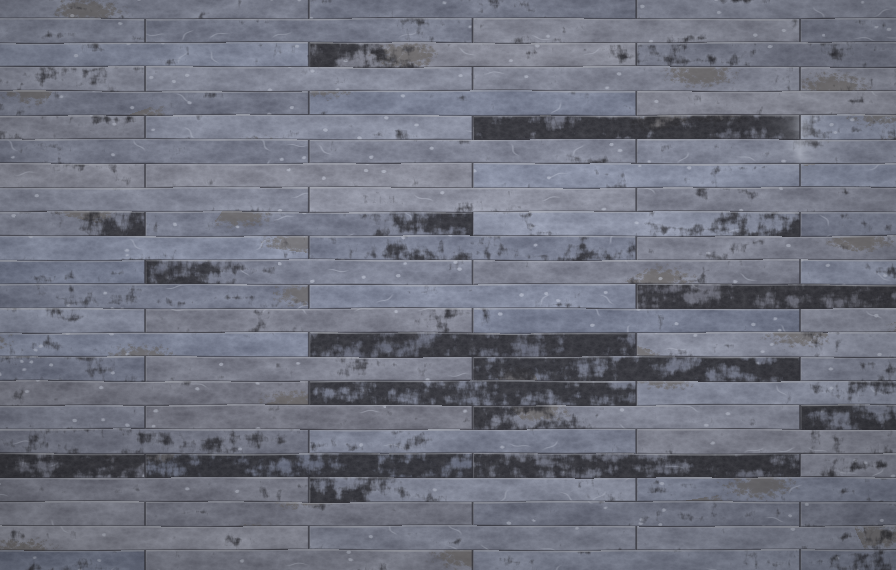
This texture is drawn by a WebGL 2 fragment shader. Its source:

```glsl
#version 300 es
precision highp float; precision highp int;
// Wall of long, thin slate bricks in half-offset courses with fine joints.
// Each brick gets a hashed tone; cellular noise adds mottling, soot stains,
// ochre patches, pale chips and scratches under a soft, uneven light.

#define COURSES 23.59       // courses over the canvas height
#define BRICK_LENGTH 0.5745 // in canvas heights
#define JOINT 0.0011        // half width of a joint
#define TONE_SPREAD 0.55    // variation between bricks
#define MOTTLE 0.55         // variation within a brick
#define SOOT_DEPTH 0.88
#define VIGNETTE 0.13

uniform vec2 u_resolution;
out vec4 fragColor;

const vec3 SLATE_DARK = vec3(0.42, 0.435, 0.495);
const vec3 SLATE_LIGHT = vec3(0.59, 0.61, 0.675);
const vec3 SOOT = vec3(0.19, 0.19, 0.21);
const vec3 OCHRE = vec3(0.41, 0.39, 0.37);
const vec3 MORTAR = vec3(0.66, 0.67, 0.70);
const vec3 GAP = vec3(0.21, 0.21, 0.24);
const vec3 CHALK = vec3(0.76, 0.78, 0.83);

vec3 hash(vec2 cell) {
  uvec3 v = uvec3(ivec3(floor(cell), 7)) * 1664525u + 1013904223u;
  v.x += v.y * v.z; v.y += v.z * v.x; v.z += v.x * v.y;
  v ^= v >> 16u;
  v.x += v.y * v.z; v.y += v.z * v.x; v.z += v.x * v.y;
  return vec3(v) / 4294967295.0;
}

// Cellular noise: distance to the nearest point, and two random values of it.
vec3 cells(vec2 p) {
  vec3 nearest = vec3(9.0, 0.0, 0.0);
  for (int j = -1; j <= 1; j++)
    for (int i = -1; i <= 1; i++) {
      vec2 cell = floor(p) + vec2(i, j);
      vec3 h = hash(cell);
      float d = length(cell + h.xy - p);
      if (d < nearest.x) nearest = vec3(d, h.z, fract(h.x * 17.0 + h.y * 5.0));
    }
  return nearest;
}

// Layered cellular noise, centred on zero.
float grain(vec2 p) {
  float sum = 0.0, weight = 0.5;
  for (int i = 0; i < 4; i++) {
    sum += weight * cells(p).x;
    p = mat2(1.6, 1.2, -1.2, 1.6) * p + 3.7;
    weight *= 0.55;
  }
  return (sum - 0.45) * 2.4;
}

// Sparse short strokes, one random segment in some grid cells.
float scratches(vec2 p, float blur) {
  vec3 h = hash(p);
  vec2 d = fract(p) - 0.5;
  float angle = (h.x - 0.5) * 2.4;
  vec2 along = vec2(cos(angle), sin(angle));
  float bend = 0.05 * sin(dot(d, along) * 9.0 + h.y * 6.0);
  float across = abs(dot(d, vec2(-along.y, along.x)) + bend);
  float span = 1.0 - smoothstep(0.15, 0.4, abs(dot(d, along)));
  return step(0.86, h.z) * span * (1.0 - smoothstep(0.0, 0.025 + blur, across));
}

// Amount of soot on a brick: a band, a cluster, and regularly spaced strays.
float sootAmount(vec2 id, vec2 centre, float along, float chance) {
  float amount = chance > 0.88 ? 0.25 : 0.0;
  float fromLeft = 0.98 - 2.1 * along;
  float fromRight = 0.85 - 2.0 * (1.0 - along);
  if (id.x == 1.0 && mod(id.y, 9.0) == 2.0) amount = max(amount, fromLeft);
  if (id.x > 1.0 && id.y == 17.0) amount = max(amount, fromLeft);
  if (id.y == 9.0) amount = max(amount, fromRight);
  bool stray = id.x == 2.0 && mod(id.y, 7.0) == 5.0;
  bool band = id.y == 19.0 && centre.x < 1.4;
  bool cluster = length((centre - vec2(0.93, 0.351)) * vec2(1.0, 2.0)) < 0.22;
  return stray || band || cluster ? 0.87 : amount;
}

void main() {
  vec2 p = gl_FragCoord.xy / u_resolution.y;
  float px = 1.0 / u_resolution.y;
  float aspect = u_resolution.x / u_resolution.y;

  // Courses count downward; their edges waver slightly.
  float course = (1.0 - p.y) * COURSES + 0.23;
  float edge = floor(course + 0.5);
  float waver = sin(p.x * 7.0 + edge * 2.1) + 0.6 * sin(p.x * 23.0 + edge * 4.7);
  course += 0.025 * waver * abs(2.0 * fract(course) - 1.0);
  float row = floor(course);
  float u = p.x / BRICK_LENGTH + 0.057 + 0.5 * mod(row, 2.0);
  vec2 id = vec2(floor(u), row);
  vec2 local = vec2(fract(u), fract(course));
  vec2 centre = p + (vec2(0.5) - local) * vec2(BRICK_LENGTH, -1.0 / COURSES);
  vec3 h = hash(id + 40.0);
  vec2 q = p + h.xy * 9.0;

  // Slate face
  float cloud = grain(q * vec2(9.0, 24.0));
  float fine = grain(q * vec2(75.0, 100.0));
  float tone = 0.5 + TONE_SPREAD * (h.x - 0.5) + MOTTLE * cloud + 0.22 * fine;
  vec3 color = mix(SLATE_DARK, SLATE_LIGHT, tone);
  color += (h.y - 0.5) * vec3(-0.02, 0.0, 0.03);

  // Ochre patches, chalky chips and scratches
  vec3 patchCell = cells(q * vec2(8.0, 20.0));
  float ochre = step(0.93, patchCell.y) * (1.0 - smoothstep(0.2, 0.5, patchCell.x + 0.3 * fine));
  color = mix(color, OCHRE, 0.6 * ochre);
  vec3 chip = cells(q * vec2(48.0, 65.0));
  float chalk = step(0.955, chip.y) * (1.0 - smoothstep(0.08, 0.25, chip.x + 0.1 * fine));
  chalk += 0.6 * scratches(q * vec2(18.0, 28.0), 18.0 * px);
  color = mix(color, CHALK, 0.55 * min(chalk, 1.0));

  // Soot, worn through in places, and damp toward the lower right
  float amount = sootAmount(id, centre, local.x, h.z);
  amount += 0.3 * smoothstep(aspect - 0.22, aspect, p.x) * (1.0 - smoothstep(0.3, 0.5, p.y));
  float wear = 0.75 * cloud + 0.45 * grain(q * vec2(48.0, 22.0));
  float soot = smoothstep(-0.22, 0.38, amount - 0.5 + wear);
  color = mix(color, SOOT + 0.05 * fine, SOOT_DEPTH * soot);

  // Lime bloom beside an upper joint
  float bloom = exp(-abs(p.x - 1.404) * 50.0) * smoothstep(0.67, 0.73, p.y);
  bloom *= 1.0 - smoothstep(0.81, 0.85, p.y);
  color = mix(color, CHALK, 0.6 * bloom * clamp(0.8 + cloud, 0.0, 1.0));

  // Joints: a pale mortar lip beside a dark, broken gap
  float above = local.y / COURSES;
  float below = (1.0 - local.y) / COURSES;
  float side = min(local.x, 1.0 - local.x) * BRICK_LENGTH;
  float broken = 0.55 + 0.25 * sin(p.x * 17.0 + edge * 5.3) + 0.2 * sin(p.x * 41.0 + edge * 2.9);
  float lip = 1.0 - smoothstep(JOINT, JOINT * 1.8 + px, min(above, local.x * BRICK_LENGTH));
  color = mix(color, MORTAR, lip * (0.2 + 0.5 * broken));
  float gap = 1.0 - smoothstep(JOINT - 0.5 * px, JOINT + px, below);
  float upright = 1.0 - smoothstep(JOINT - 0.5 * px, JOINT + px, side);
  color = mix(color, GAP, max(gap * (0.85 - 0.5 * broken), 0.75 * upright));

  // Uneven light
  vec2 away = (p / vec2(aspect, 1.0) - vec2(0.5, 0.56)) * 2.0;
  color *= 1.03 - VIGNETTE * dot(away, away);
  fragColor = vec4(clamp(color, 0.0, 1.0), 1.0);
}
```
